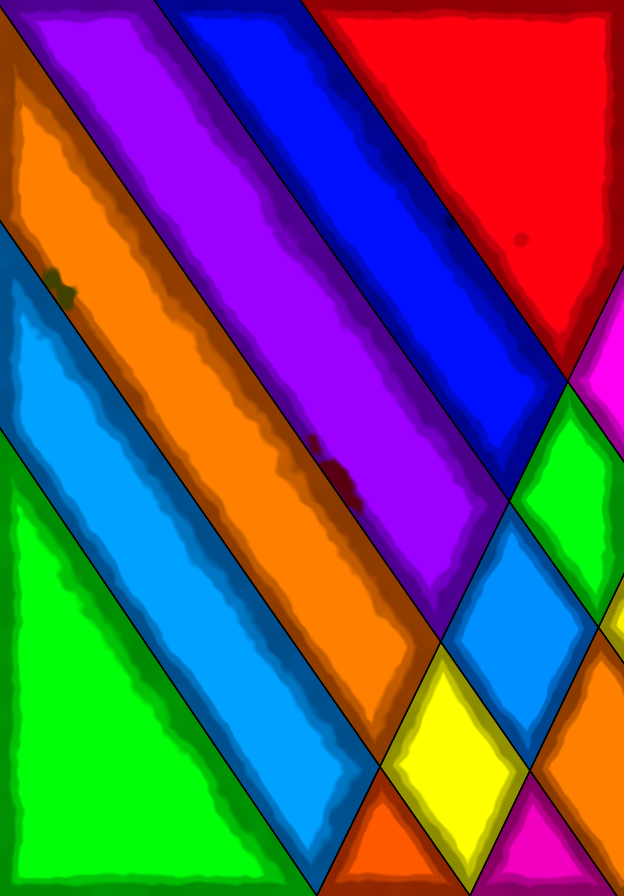
Give the GLSL for this background, as a WebGL 1 fragment shader.

```glsl
precision highp float;
// Painted stained-glass panes: slanted colour strips crossed by rising lines, with dark soft rims.
uniform vec2 u_resolution;

const float ASPECT = 0.6953;      // panel width when its height is 1
const float LINE_HALF = 0.0010;   // half width of the black leading

float hash(vec2 p) {
  return fract(sin(dot(p, vec2(127.1, 311.7))) * 4375.85);
}

float noise(vec2 p) {
  vec2 i = floor(p), f = fract(p);
  f = f * f * (3.0 - 2.0 * f);
  return mix(mix(hash(i), hash(i + vec2(1.0, 0.0)), f.x),
             mix(hash(i + vec2(0.0, 1.0)), hash(i + 1.0), f.x), f.y);
}

// Signed distance to the line x = start + slope * y, positive on its right
float lineSide(vec2 p, float start, float slope) {
  return (p.x - start - slope * p.y) / sqrt(1.0 + slope * slope);
}

// Counts the lines lying to the right and keeps the nearest gap on each side
void divide(float d, inout float count, inout float leftGap, inout float rightGap) {
  if (d > 0.0) {
    leftGap = min(leftGap, d);
  } else {
    count += 1.0;
    rightGap = min(rightGap, -d);
  }
}

vec3 stripColor(float strip) {
  if (strip < 0.5) return vec3(1.0, 0.0, 0.06);
  if (strip < 1.5) return vec3(0.0, 0.06, 1.0);
  if (strip < 2.5) return vec3(0.61, 0.0, 1.0);
  if (strip < 3.5) return vec3(1.0, 0.5, 0.0);
  if (strip < 4.5) return vec3(0.0, 0.63, 1.0);
  return vec3(0.0, 1.0, 0.03);
}

vec3 diamondColor(float strip) {
  if (strip < 0.5) return vec3(1.0, 0.0, 0.95);
  if (strip < 1.5) return vec3(0.0, 1.0, 0.05);
  if (strip < 2.5) return vec3(0.0, 0.56, 1.0);
  if (strip < 3.5) return vec3(1.0, 1.0, 0.0);
  return vec3(1.0, 0.35, 0.0);
}

vec3 cornerColor(float strip) {
  if (strip < 1.5) return vec3(1.0, 0.95, 0.0);
  if (strip < 2.5) return vec3(1.0, 0.5, 0.0);
  return vec3(0.95, 0.0, 0.75);
}

// Ragged stain stretched along the falling lines
float stain(vec2 p, vec2 center, vec2 size, float wobble) {
  vec2 along = normalize(vec2(0.69, 1.0));
  vec2 q = p - center;
  q = vec2(dot(q, along), q.x * along.y - q.y * along.x) / size;
  return 1.0 - smoothstep(0.5, 1.1, length(q) + wobble);
}

void main() {
  vec2 p = gl_FragCoord.xy / u_resolution;
  p = vec2(p.x * ASPECT, 1.0 - p.y);
  float pixel = 1.0 / u_resolution.y;

  // Falling lines split the panel into strips
  float strip = 0.0, leftGap = 9.0, rightGap = 9.0;
  divide(lineSide(p, 0.3346, 0.700), strip, leftGap, rightGap);
  divide(lineSide(p, 0.1719, 0.707), strip, leftGap, rightGap);
  divide(lineSide(p, -0.0046, 0.692), strip, leftGap, rightGap);
  divide(lineSide(p, -0.1712, 0.695), strip, leftGap, rightGap);
  divide(lineSide(p, -0.3229, 0.676), strip, leftGap, rightGap);

  // Rising lines split the strips into columns
  float remaining = 0.0, riseLeft = 9.0, riseRight = 9.0;
  divide(lineSide(p, 0.840, -0.487), remaining, riseLeft, riseRight);
  divide(lineSide(p, 1.0016, -0.478), remaining, riseLeft, riseRight);
  float column = 2.0 - remaining;
  float riseGap = min(riseLeft, riseRight);

  // Panel border, open on the right for the panes that run off it
  float border = min(min(p.x, p.y), 1.0 - p.y);
  bool runsOff = column > 1.5 || (column > 0.5 && strip < 0.5);
  if (!runsOff) border = min(border, ASPECT - p.x);

  // Rim depth: 1 where the bright core starts
  bool small = column > 0.5;
  vec3 rim = small ? vec3(0.021) : vec3(0.024, 0.040, 0.036);
  float depth = min(min(leftGap / rim.x, rightGap / rim.y),
                    min(riseGap / rim.z, border / 0.025));
  float wobble = 0.3 * (noise(p * 32.0) - 0.5) + 0.16 * (noise(p * 95.0) - 0.5);
  depth += wobble;

  // Dark rim, middle tone and bright core
  vec3 core = small ? diamondColor(strip) : stripColor(strip);
  if (column > 1.5) core = cornerColor(strip);
  vec3 dark = 0.56 * pow(core, vec3(1.25));
  float tone = 0.45 * smoothstep(0.46, 0.68, depth) + 0.55 * smoothstep(0.82, 1.0, depth);
  vec3 color = mix(dark, core, tone);
  color *= 1.0 + 0.1 * (1.0 - tone) * (noise(p * 45.0) - 0.5);

  // Stains of neighbouring paint
  float rough = 1.2 * (noise(p * 80.0) - 0.5);
  float inOrange = float(strip > 2.5 && strip < 3.5);
  float inPurple = float(strip > 1.5 && strip < 2.5);
  float inBlue = float(strip > 0.5 && strip < 1.5);
  color = mix(color, vec3(0.25, 0.25, 0.0), inOrange * stain(p, vec2(0.068, 0.328), vec2(0.035, 0.014), rough));
  color = mix(color, vec3(0.34, 0.0, 0.08), inPurple * stain(p, vec2(0.372, 0.530), vec2(0.042, 0.013), rough));
  color = mix(color, vec3(0.0, 0.0, 0.32), inBlue * stain(p, vec2(0.503, 0.250), vec2(0.012, 0.008), rough));
  color = mix(color, vec3(0.82, 0.0, 0.03), stain(p, vec2(0.581, 0.267), vec2(0.010, 0.010), rough));

  // Black leading
  float gap = min(min(leftGap, rightGap), riseGap);
  float ink = 1.0 - smoothstep(LINE_HALF - 0.5 * pixel, LINE_HALF + 0.5 * pixel, gap);
  gl_FragColor = vec4(mix(color, vec3(0.0), ink), 1.0);
}
```
